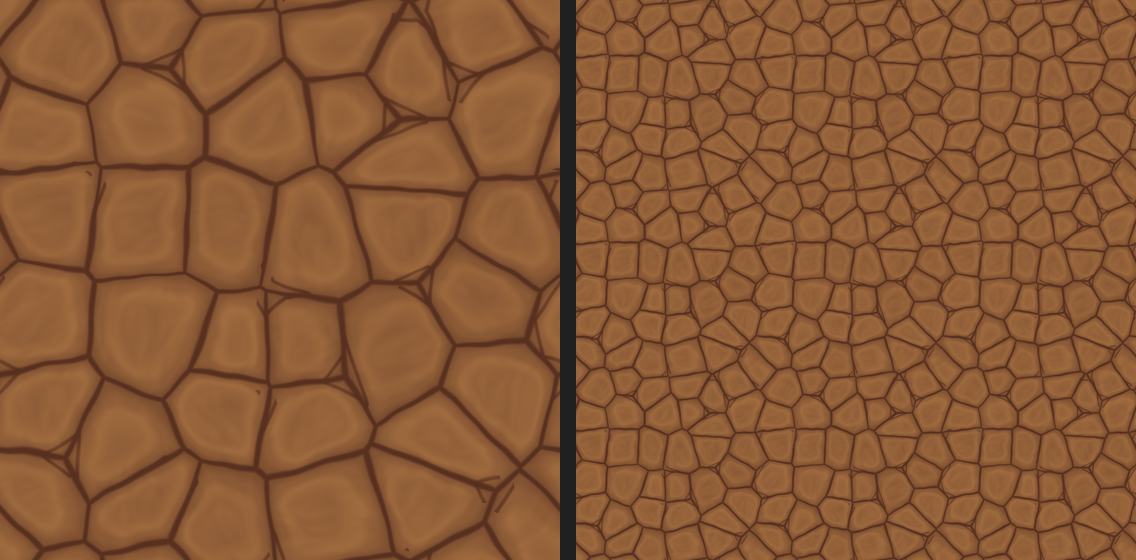
Left, the tile; right, the same tile 3 across and 3 down.
Reproduce this texture procedurally as a WebGL 1 fragment shader.

```glsl
precision highp float;

uniform vec2 u_resolution;

const float CELLS = 6.0;           // stones per side, whole so that it tiles
const float JITTER = 0.74;         // scatter of the stone centres
const float WOBBLE = 0.035;        // unevenness of the joints
const float JOINT_WIDTH = 0.032;   // half width, in stones
const float SHADOW_REACH = 0.05;
const float SHADOW_DEPTH = 0.24;
const float ROUNDING = 13.0;       // higher gives sharper bevel corners
const float CHIP_CHANCE = 0.13;
const float CHIP_SIZE = 0.24;
const float STROKE_DEPTH = 0.20;
const float HOLLOW_DEPTH = 0.13;
const float JOINT_TONE = 0.07;
const float BEVEL_TONE = 0.63;
const float FACE_TONE = 0.91;
const vec3 DARK_BROWN = vec3(0.32, 0.17, 0.115);
const vec3 LIGHT_TAN = vec3(0.64, 0.43, 0.25);

vec2 hash2(vec2 p) {
  vec3 h = fract(p.xyx * vec3(0.1031, 0.1030, 0.0973));
  h += dot(h, h.yzx + 33.33);
  return fract((h.xx + h.yz) * h.zy);
}

float cornerSlope(vec2 corner, vec2 f, float period) {
  float angle = 6.2832 * hash2(mod(corner, period) + 17.0).x;
  return dot(vec2(cos(angle), sin(angle)), f);
}

// Gradient noise that wraps after a whole period
float noise(vec2 p, float period) {
  vec2 i = floor(p), f = p - i;
  vec2 u = f * f * f * (f * (f * 6.0 - 15.0) + 10.0);
  vec2 e = vec2(1.0, 0.0);
  float low = mix(cornerSlope(i, f, period), cornerSlope(i + e, f - e, period), u.x);
  float high = mix(cornerSlope(i + e.yx, f - e.yx, period),
                   cornerSlope(i + 1.0, f - 1.0, period), u.x);
  return mix(low, high, u.y);
}

vec2 stoneCentre(vec2 cell) {
  return cell + 0.5 + JITTER * (hash2(mod(cell, CELLS) + 3.0) - 0.5);
}

void main() {
  vec2 p = gl_FragCoord.xy / u_resolution * CELLS;
  float grain = noise(p * 3.0, CELLS * 3.0);
  p += WOBBLE * vec2(noise(p * 2.0 + 5.0, CELLS * 2.0), grain);

  // Nearest stone
  vec2 home = floor(p), cell = home;
  float nearest = 9.0;
  for (int y = -1; y <= 1; y++)
  for (int x = -1; x <= 1; x++) {
    vec2 c = home + vec2(float(x), float(y));
    vec2 r = stoneCentre(c) - p;
    if (dot(r, r) < nearest) { nearest = dot(r, r); cell = c; }
  }
  vec2 id = mod(cell, CELLS);
  vec2 toCentre = stoneCentre(cell) - p;

  // Two closest sides, and a rounded distance with uneven bevels
  float d1 = 9.0, d2 = 9.0, sum = 0.0;
  vec2 n1 = vec2(0.0), n2 = vec2(0.0), side1 = vec2(0.0), side2 = vec2(0.0);
  for (int y = -2; y <= 2; y++)
  for (int x = -2; x <= 2; x++) {
    vec2 side = vec2(float(x), float(y));
    if (x == 0 && y == 0) continue;
    vec2 r = stoneCentre(cell + side) - p;
    vec2 n = normalize(r - toCentre);
    float d = dot(0.5 * (r + toCentre), n);
    float steepness = mix(0.65, 1.6, hash2(id * 5.0 + side + 40.0).x);
    sum += exp(-ROUNDING * d * steepness);
    if (d < d1) {
      d2 = d1; n2 = n1; side2 = side1;
      d1 = d; n1 = n; side1 = side;
    } else if (d < d2) {
      d2 = d; n2 = n; side2 = side;
    }
  }
  float inner = -log(sum) / ROUNDING;

  // Brush strokes in each stone's own direction
  vec2 seed = hash2(id + 61.0);
  float angle = 6.2832 * seed.x;
  float c = cos(angle), s = sin(angle);
  vec2 q = mat2(c, s, -s, c) * toCentre;
  float broad = noise(q * vec2(2.2, 3.2) + seed * 50.0, 64.0);
  float fine = noise(q * vec2(3.0, 9.0) + 1.2 * broad + seed.yx * 50.0, 64.0);

  // Layered bevel, face and painted hollow
  float bevel = 0.45 * smoothstep(0.0, 0.09, inner + 0.04 * grain)
              + 0.55 * smoothstep(0.09, 0.17, inner + 0.06 * broad);
  float tone = mix(BEVEL_TONE, FACE_TONE, bevel);
  tone -= HOLLOW_DEPTH * smoothstep(0.17, 0.30, inner + 0.16 * broad + 0.06 * fine);
  tone += STROKE_DEPTH * (0.55 * broad + 0.45 * fine) * (0.4 + 0.6 * bevel);
  tone += 0.07 * (seed.y - 0.5) + 0.06 * noise(p * 0.5, CELLS * 0.5);

  // Thin cracks that cut off some corners
  float chipped = step(hash2(id * 3.0 + side1 + side2 + 90.0).y, CHIP_CHANCE);
  float crack = abs(d1 + d2 - CHIP_SIZE) / max(length(n1 + n2), 0.4);
  tone -= 0.42 * chipped * (1.0 - smoothstep(0.006, 0.032, crack));

  // Joints with a soft shadow
  float width = JOINT_WIDTH * (1.0 + 0.8 * noise(p * 1.5, CELLS * 1.5));
  tone -= SHADOW_DEPTH * exp(-d1 / SHADOW_REACH);
  tone = mix(JOINT_TONE, tone, smoothstep(width * 0.3, width * 1.35, d1));

  gl_FragColor = vec4(mix(DARK_BROWN, LIGHT_TAN, clamp(tone, 0.0, 1.05)), 1.0);
}
```
